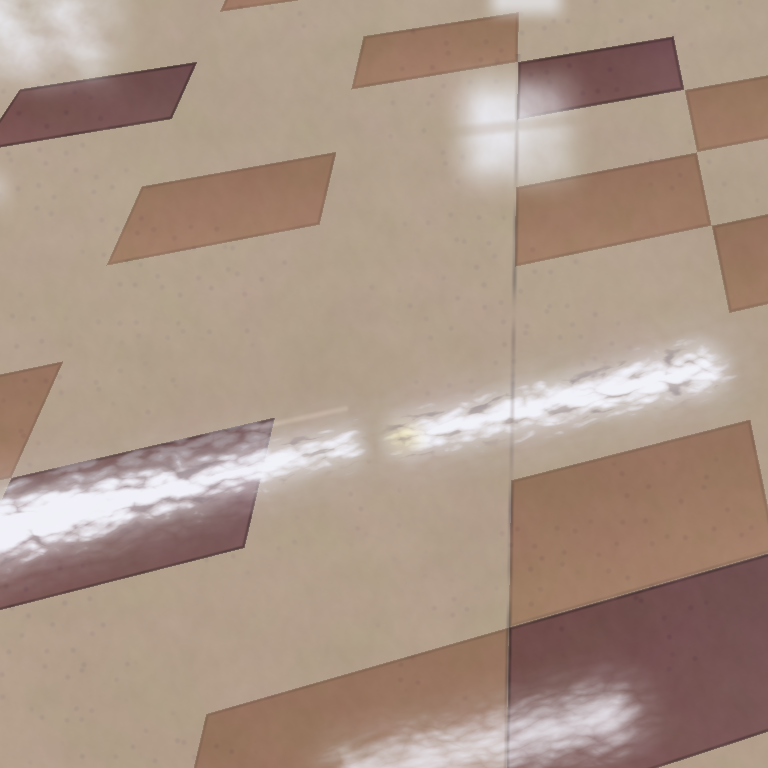
This texture is drawn by a three.js fragment shader. Its source:

```glsl
// Polished checker floor of cream, tan and brown tiles in perspective, with rippled light reflections.
varying vec2 vUv;

vec2 hash2(vec2 p) {
  return fract(sin(vec2(dot(p, vec2(127.1, 311.7)), dot(p, vec2(269.5, 183.3)))) * 43758.5);
}

// Cellular noise: distance to the nearest scattered point
float cellular(vec2 p) {
  vec2 cell = floor(p);
  float nearest = 1.0;
  for (int j = -1; j <= 1; j++)
    for (int i = -1; i <= 1; i++) {
      vec2 c = cell + vec2(float(i), float(j));
      nearest = min(nearest, length(c + hash2(c) - p));
    }
  return nearest;
}

float layeredSines(vec2 p) {
  float sum = 0.0, amp = 0.5;
  for (int i = 0; i < 4; i++) {
    sum += amp * sin(p.x + 1.7 * sin(p.y)) * sin(p.y + 1.3 * sin(p.x * 0.7));
    p = mat2(1.5, 1.1, -1.1, 1.5) * p + 2.3;
    amp *= 0.55;
  }
  return sum;
}

// Distance to a segment whose radius tapers from ra to rb
float taper(vec2 p, vec2 a, vec2 b, float ra, float rb) {
  float t = clamp(dot(p - a, b - a) / dot(b - a, b - a), 0.0, 1.0);
  return length(p - mix(a, b, t)) - mix(ra, rb, t);
}

float softBox(vec2 p, vec2 center, vec2 halfSize, float soft) {
  vec2 d = abs(p - center) - halfSize;
  return (1.0 - smoothstep(-soft, soft, d.x)) * (1.0 - smoothstep(-soft, soft, d.y));
}

// Rows of each column that hold tan (xy) and brown (zw) tiles; 9 is out of view
vec4 accentRows(float column) {
  if (column > 0.5) return vec4(1.0, 3.0, 9.0, 9.0);
  if (column > -0.5) return vec4(2.0, 5.0, 0.0, 6.0);
  if (column > -1.5) return vec4(-1.0, 6.0, 9.0, 9.0);
  if (column > -2.5) return vec4(-3.0, 1.0, 4.0, 9.0);
  if (column > -3.5) return vec4(3.0, 9.0, -1.0, 9.0);
  return vec4(9.0);
}

void main() {
  vec2 p = vUv;

  // Perspective: solve canvas position for floor coordinates (column, row)
  vec2 vanish = vec2(0.0345, -0.072);
  vec2 acrossAxis = vec2(0.2331, 0.0664) - vanish.x * p;
  vec2 downAxis = vec2(-0.0497, -0.1359) - vanish.y * p;
  vec2 offset = p - vec2(0.6745, 0.9193);
  float det = acrossAxis.x * downAxis.y - acrossAxis.y * downAxis.x;
  vec2 tile = vec2(offset.x * downAxis.y - offset.y * downAxis.x,
                   acrossAxis.x * offset.y - acrossAxis.y * offset.x) / det;
  vec2 tileSize = vec2(acrossAxis.x, -downAxis.y) / (1.0 + dot(vanish, tile));

  // Tile colours with broken dark rims
  vec2 cell = floor(tile);
  vec2 f = tile - cell;
  vec2 edge = min(f, 1.0 - f) * tileSize;
  float rim = min(edge.x, edge.y);
  vec4 isRow = 1.0 - step(0.5, abs(accentRows(cell.x) - cell.y));
  float isTan = max(isRow.x, isRow.y), isBrown = max(isRow.z, isRow.w);
  vec3 color = mix(vec3(0.695, 0.615, 0.54), vec3(0.70, 0.635, 0.56), p.y);
  vec3 accent = mix(vec3(0.605, 0.47, 0.385), vec3(0.455, 0.315, 0.30), isBrown);
  accent += 0.05 * (f.y - 0.5) * vec3(1.0, 0.9, 0.8) + isBrown * vec3(0.0, 0.01, 0.03) * f.x;
  float rimWear = 0.5 + 0.5 * layeredSines(p * 60.0);
  accent *= 1.0 - mix(0.16, 0.42, isBrown) * (0.5 + 0.6 * rimWear) * (1.0 - smoothstep(0.001, 0.006, rim));
  color = mix(color, accent, max(isTan, isBrown) * smoothstep(-0.003, 0.003, rim));

  // One worn seam that fades in and out
  float seam = 1.0 - smoothstep(0.0, 0.005, abs(tile.x) * tileSize.x);
  float seamWear = 0.12 + 0.12 * sin(p.y * 61.0) * sin(p.y * 23.0);
  color *= 1.0 - seam * seamWear * vec3(1.0, 1.0, 0.8) * step(p.y, 0.93);

  // Large uneven tone, fine grain and a few blurred specks
  color += 0.014 * layeredSines(p * 7.0 + 1.0) + 0.010 * layeredSines(p * 36.0);
  color += 0.009 * layeredSines(p.yx * 110.0);
  color += vec3(0.010, -0.004, 0.012) * layeredSines(p * 24.0 + 5.0);
  float speck = 1.0 - smoothstep(0.03, 0.16, cellular(p * 30.0));
  color -= vec3(0.03, 0.03, 0.012) * speck * smoothstep(0.0, 0.2, layeredSines(p * 9.0));

  // Ripples stretched along the streaks of light
  vec2 along = vec2(p.x + 0.24 * p.y, p.y - 0.24 * p.x);
  float ripple = cellular(along * vec2(26.0, 75.0) + layeredSines(p * 20.0)) - 0.45;
  ripple = 0.6 * ripple + 0.25 * layeredSines(along * vec2(50.0, 130.0));
  float leftStreak = taper(p, vec2(-0.02, 0.305), vec2(0.45, 0.42), 0.040, 0.013);
  float rightStreak = taper(p, vec2(0.53, 0.431), vec2(0.91, 0.518), 0.018, 0.026);
  float lowStreak = taper(p, vec2(0.47, -0.01), vec2(0.79, 0.066), 0.022, 0.024);
  float mainStreak = min(leftStreak, rightStreak);

  // Rippled grey sheen, stronger above the left streak
  float sheen = 1.0 - smoothstep(-0.03, 0.075, min(mainStreak, lowStreak));
  color = mix(color, vec3(0.76, 0.73, 0.74), sheen * clamp(0.48 - 0.7 * ripple, 0.1, 0.8));
  float upper = taper(p, vec2(0.0, 0.355), vec2(0.34, 0.435), 0.01, 0.01);
  float sheenRipple = smoothstep(-0.15, 0.2, -ripple);
  color = mix(color, vec3(0.66, 0.62, 0.64), isBrown * 0.6 * sheenRipple * (1.0 - smoothstep(0.0, 0.035, upper)));

  // Bright cores with a soft bloom and thin dark cracks
  float core = 1.0 - smoothstep(-0.022, 0.016, mainStreak + 0.04 * ripple);
  float bloom = 1.0 - smoothstep(-0.015, 0.03, mainStreak);
  float lowCore = 1.0 - smoothstep(-0.035, 0.032, lowStreak + 0.03 * ripple);
  float yellow = 1.0 - smoothstep(0.0, 0.045, length(p - vec2(0.52, 0.43)));
  vec3 light = mix(vec3(0.95, 0.95, 0.98), vec3(0.95, 0.92, 0.78), yellow);
  float shine = max(max(core * 0.98, bloom * 0.5), lowCore * 0.72);
  color = mix(color, light, shine * (1.0 - 0.4 * seam));
  float crack = smoothstep(0.1, 0.32, ripple) * (1.0 - smoothstep(-0.005, 0.022, mainStreak));
  color = mix(color, vec3(0.52, 0.47, 0.50), 0.5 * crack * smoothstep(-0.03, 0.0, mainStreak));
  float scratch = taper(p, vec2(0.33, 0.442), vec2(0.45, 0.468), 0.0, 0.0);
  color += 0.06 * (1.0 - smoothstep(0.0, 0.006, scratch));

  // Window reflections split by dim bars
  float window = softBox(p, vec2(0.674, 0.828), vec2(0.072, 0.067), 0.032);
  float glow = exp(-180.0 * dot(p - vec2(0.645, 0.84), p - vec2(0.645, 0.84)));
  float bars = max(seam, 1.0 - smoothstep(0.002, 0.012, abs(p.y - 0.836 - 0.1 * (p.x - 0.67))));
  window *= (0.38 + 0.55 * glow + 0.1 * layeredSines(p * 50.0)) * (1.0 - 0.3 * bars);
  float corner = softBox(p, vec2(0.05, 0.97), vec2(0.095, 0.07), 0.045);
  corner *= 0.58 + 0.15 * sin(p.x * 75.0 + p.y * 40.0) + 0.25 * layeredSines(p * vec2(40.0, 60.0));
  float top = 0.75 * softBox(p, vec2(0.685, 1.0), vec2(0.045, 0.018), 0.016);
  float side = 0.35 * softBox(p, vec2(0.0, 0.755), vec2(0.008, 0.02), 0.018);
  color = mix(color, vec3(0.91, 0.91, 0.93), max(max(window, corner), max(top, side)));

  gl_FragColor = vec4(clamp(color, 0.0, 1.0), 1.0);
}
```
